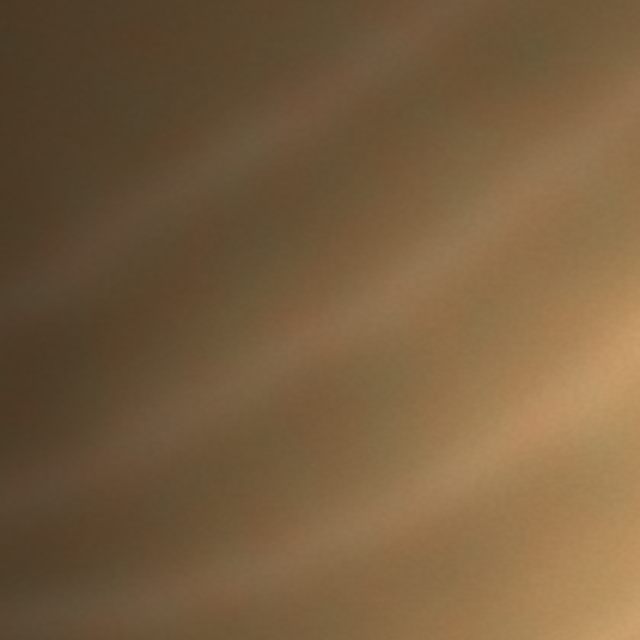
Reproduce this texture procedurally as a Shadertoy shader.

```glsl
const vec3 CLOTH_TINT = vec3(1.0, 0.785, 0.515);
const vec3 RIDGE_TINT = vec3(0.002, 0.003, 0.020);
const vec3 HUE_DRIFT = vec3(0.020, -0.012, -0.012);
const float LEFT_LIGHT = 0.285;
const float LEFT_BOTTOM_GAIN = 0.045;
const float RIGHT_TOP_LIGHT = 0.47;
const float RIGHT_BOTTOM_LIGHT = 0.73;
const float LIGHT_FALLOFF = 1.12;
const float RIDGE_WIDTH = 0.050;
const float RIDGE_GAIN = 0.085;
const float TROUGH_OFFSET = 0.125;
const float TROUGH_WIDTH = 0.075;
const float TROUGH_GAIN = 0.060;
const float WARP_AMOUNT = 0.022;
const float BLOTCH_GAIN = 0.035;
const float GRAIN_GAIN = 0.045;
const vec2 GRAIN_SCALE = vec2(105.0, 135.0);

// Each fold follows y = x + y * u + z * u * u across the canvas.
const int FOLD_COUNT = 4;
const vec3 FOLDS[FOLD_COUNT] = vec3[](
    vec3(0.52, 0.62, 0.10),
    vec3(0.22, 0.40, 0.22),
    vec3(0.03, 0.05, 0.38),
    vec3(-0.32, 0.05, 0.30));

// Random unit gradient for a lattice cell
vec2 cellGradient(vec2 cell) {
    uvec2 q = uvec2(ivec2(cell)) * uvec2(1597u, 3812u) + 7919u;
    uint h = (q.x ^ (q.y << 7)) * 668265u;
    h = (h ^ (h >> 15)) * 22695u;
    h ^= h >> 13;
    float angle = 6.2832 * float(h & 65535u) / 65536.0;
    return vec2(cos(angle), sin(angle));
}

float gradientNoise(vec2 p) {
    vec2 cell = floor(p);
    vec2 f = p - cell;
    vec2 w = f * f * f * (f * (f * 6.0 - 15.0) + 10.0);
    vec2 e = vec2(1.0, 0.0);
    float a = dot(cellGradient(cell), f);
    float b = dot(cellGradient(cell + e.xy), f - e.xy);
    float c = dot(cellGradient(cell + e.yx), f - e.yx);
    float d = dot(cellGradient(cell + e.xx), f - e.xx);
    return mix(mix(a, b, w.x), mix(c, d, w.x), w.y);
}

float bell(float x, float width) {
    x /= width;
    return exp(-x * x);
}

// Broad light that grows toward the lower right
float baseLight(vec2 uv) {
    float left = LEFT_LIGHT + LEFT_BOTTOM_GAIN * (1.0 - uv.y) * (1.0 - uv.y);
    float right = mix(RIGHT_BOTTOM_LIGHT, RIGHT_TOP_LIGHT, smoothstep(0.35, 1.05, uv.y));
    return mix(left, right, pow(uv.x, LIGHT_FALLOFF));
}

// x: highlight on the fold ridges, y: shade beneath them
vec2 foldShading(vec2 uv) {
    vec2 shading = vec2(0.0);
    for (int i = 0; i < FOLD_COUNT; i++) {
        vec3 fold = FOLDS[i];
        float slope = fold.y + 2.0 * fold.z * uv.x;
        float height = fold.x + (fold.y + fold.z * uv.x) * uv.x;
        float dist = (uv.y - height) / sqrt(1.0 + slope * slope);
        shading += vec2(bell(dist, RIDGE_WIDTH), bell(dist + TROUGH_OFFSET, TROUGH_WIDTH));
    }
    return shading;
}

// Fine woven grain with a softer, coarser layer
float grain(vec2 uv) {
    vec2 p = uv * GRAIN_SCALE;
    return 0.65 * gradientNoise(p) + 0.35 * gradientNoise(p * 0.43 + 31.7);
}

void mainImage(out vec4 fragColor, in vec2 fragCoord) {
    vec2 uv = fragCoord / iResolution.xy;

    // Folds and large soft variation
    vec2 warped = uv + WARP_AMOUNT * vec2(gradientNoise(uv * 4.0 + 5.3),
                                          gradientNoise(uv * 5.0 + 17.1));
    vec2 folds = foldShading(warped);
    float blotch = gradientNoise(uv * vec2(5.0, 7.0) + 43.0);
    float light = baseLight(uv);
    light *= 1.0 + RIDGE_GAIN * folds.x - TROUGH_GAIN * folds.y + BLOTCH_GAIN * blotch;
    light *= 1.0 + GRAIN_GAIN * grain(uv);

    // Paler ridges and gentle red to olive drift
    float hue = gradientNoise(uv * 9.0 + 71.0) + 0.5 * gradientNoise(uv * 21.0 + 11.0);
    vec3 color = light * CLOTH_TINT + RIDGE_TINT * folds.x + HUE_DRIFT * hue;
    fragColor = vec4(clamp(color, 0.0, 1.0), 1.0);
}
```
